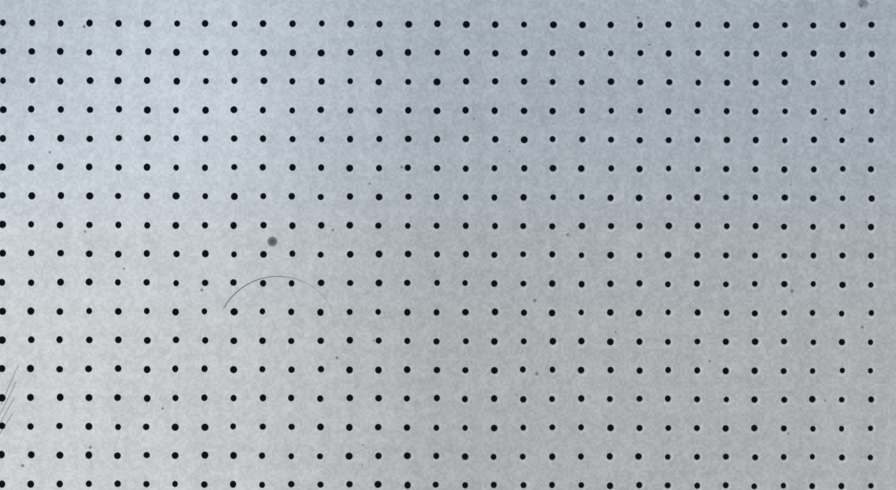
Write a WebGL 1 fragment shader that draws this texture.

```glsl
precision highp float;
// Perforated brushed-metal sheet: a fine grid of dark holes, soft light, grain and light wear.
uniform vec2 u_resolution;

const vec2 PITCH = vec2(0.0591, 0.0588);   // hole spacing, in canvas heights
const vec2 FIRST_HOLE = vec2(0.0035, 0.0125);
const float TILT = 0.0026;
const float HOLE_RADIUS = 0.0064;
const vec3 HOLE_COLOR = vec3(0.05, 0.07, 0.09);
const vec3 STAIN_COLOR = vec3(0.30, 0.33, 0.35);

float hash(vec2 p) {
  vec3 q = fract(vec3(p.xyx) * 0.1031);
  q += dot(q, q.yzx + 33.33);
  return fract((q.x + q.y) * q.z);
}

float valueNoise(vec2 p) {
  vec2 cell = floor(p);
  vec2 f = fract(p);
  f = f * f * (3.0 - 2.0 * f);
  float low = mix(hash(cell), hash(cell + vec2(1.0, 0.0)), f.x);
  float high = mix(hash(cell + vec2(0.0, 1.0)), hash(cell + 1.0), f.x);
  return mix(low, high, f.y);
}

// Soft coverage of a shape from its signed distance
float cover(float dist, float soft) {
  return 1.0 - smoothstep(-soft, soft, dist);
}

float segmentDistance(vec2 p, vec2 a, vec2 b) {
  vec2 along = b - a;
  float t = clamp(dot(p - a, along) / dot(along, along), 0.0, 1.0);
  return length(p - a - along * t);
}

// Broad lighting: pale on the left, cool at the top, neutral below
vec3 metalColor(vec2 p, float aspect) {
  float across = p.x / aspect;
  float cloud = valueNoise(p * 5.0 + 3.7) - 0.5;
  float fall = smoothstep(0.08, 0.62, across + 0.05 * cloud);
  float shade = mix(0.805, 0.685, fall);
  shade -= 0.020 * smoothstep(0.65, 1.0, across) * p.y;
  shade -= 0.06 * cover(length(p - vec2(0.0, 1.05)) - 0.2, 0.25);
  shade += 0.025 * cover(length(p - vec2(0.42, 0.75)) - 0.15, 0.2);
  shade -= 0.012 * cover(abs(across - 0.5) - 0.03, 0.05);
  vec3 tint = mix(vec3(-0.012, 0.0, 0.003), vec3(-0.038, 0.0, 0.038),
                  smoothstep(0.1, 0.9, p.y));
  return shade + tint;
}

// Fine mottling with faint streaks in both directions
float metalGrain(vec2 p) {
  float fine = valueNoise(p * 210.0) - 0.5;
  float coarse = valueNoise(p * 85.0 + 19.0) - 0.5;
  float streaks = valueNoise(p * vec2(60.0, 4.0)) + valueNoise(p * vec2(4.0, 60.0)) - 1.0;
  return 0.060 * fine + 0.035 * coarse + 0.016 * streaks;
}

// Holes with small changes in place and size, rimmed by a faint glint
vec3 punchHoles(vec3 color, vec2 p, float aspect, float soft) {
  vec2 sheet = p + TILT * vec2(-p.y, p.x) - FIRST_HOLE;
  vec2 id = floor(sheet / PITCH + 0.5);
  vec2 jitter = vec2(hash(id + 7.0), hash(id + 41.0)) - 0.5;
  vec2 q = sheet - id * PITCH - 0.0022 * jitter;
  float size = HOLE_RADIUS * mix(1.06, 0.90, p.x / aspect);
  size *= 0.90 + 0.20 * hash(id + 83.0);
  q.x *= 1.0 + 0.16 * (hash(id + 59.0) - 0.2);
  float dist = length(q) - size;
  float rim = cover(abs(dist - 0.0045) - 0.001, 0.003);
  float side = smoothstep(-0.008, 0.008, q.x - q.y);
  color += 0.075 * rim * side * smoothstep(0.25, 0.8, p.x / aspect);
  return mix(color, HOLE_COLOR, cover(dist, soft));
}

// Sparse dark specks, one candidate per cell
float speckMask(vec2 p, float soft) {
  vec2 grid = p * 14.0;
  vec2 id = floor(grid);
  vec2 center = 0.2 + 0.6 * vec2(hash(id + 11.0), hash(id + 29.0));
  float radius = 0.0010 + 0.0024 * hash(id + 67.0);
  float dist = length(fract(grid) - center) / 14.0 - radius;
  return step(0.90, hash(id + 101.0)) * cover(dist, soft);
}

// A curved hairline, a round stain, corner scratches and a smudge
float wearMask(vec2 p, float aspect, float soft) {
  vec2 arc = p - vec2(0.567, 0.310);
  float hair = cover(abs(length(arc) - 0.126) - 0.0008, soft);
  hair *= smoothstep(0.055, 0.065, arc.y) * mix(0.75, 0.2, smoothstep(-0.08, 0.1, arc.x));
  float spot = length(p - vec2(0.556, 0.507));
  float stain = cover(spot - 0.010, soft) * mix(0.95, 0.65, smoothstep(0.002, 0.009, spot));
  float scratches = 0.0;
  for (int i = 0; i < 4; i++) {
    float n = float(i);
    vec2 start = vec2(-0.01 + 0.004 * n, 0.10 + 0.025 * n);
    vec2 end = start + vec2(0.035, 0.055 + 0.008 * n);
    scratches = max(scratches, 0.45 * cover(segmentDistance(p, start, end) - 0.0007, soft));
  }
  float smudge = cover(length(p - vec2(aspect - 0.067, 0.993)) - 0.009, 0.005);
  smudge *= 0.3 + 0.6 * valueNoise(p * 180.0);
  return max(max(hair, stain), max(scratches, smudge));
}

void main() {
  vec2 p = gl_FragCoord.xy / u_resolution.y;
  float aspect = u_resolution.x / u_resolution.y;
  float soft = max(0.0022, 0.75 / u_resolution.y);
  vec3 color = metalColor(p, aspect) + metalGrain(p);
  color = mix(color, STAIN_COLOR, 0.6 * speckMask(p, soft));
  color = mix(color, STAIN_COLOR, wearMask(p, aspect, soft));
  color = punchHoles(color, p, aspect, soft);
  gl_FragColor = vec4(clamp(color, 0.0, 1.0), 1.0);
}
```
